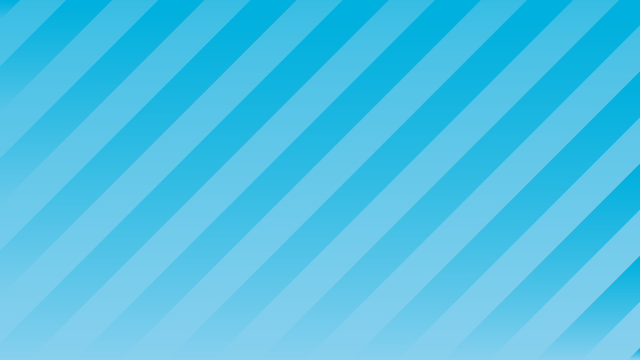
Give the GLSL for this pattern, as a Shadertoy shader.

```glsl
void mainImage(out vec4 fragColor, in vec2 fragCoord) {
    // Canvas heights, with depth measured down from the top edge
    vec2 pos = fragCoord / iResolution.y;
    float width = iResolution.x / iResolution.y;
    float depth = 1.0 - pos.y;

    // Diagonal bands, one dark and one pale per period
    float period = 0.256;
    float phase = (pos.x + depth - 0.184) / period;
    float bandIndex = floor(phase + 0.25);
    float fromCentre = abs(fract(phase + 0.25) - 0.5);
    float blur = 0.8 / (iResolution.y * period);
    float darkMask = 1.0 - smoothstep(0.25 - blur, 0.25 + blur, fromCentre);

    // Pale bands share one vertical gradient
    vec3 pale = mix(vec3(0.205, 0.738, 0.89), vec3(0.53, 0.815, 0.932), pow(depth, 0.7));

    // Each dark band fades to pale over its own visible height
    float bandStart = 0.184 + period * bandIndex;
    float bandTop = max(bandStart - width, 0.0);
    float bandBottom = min(bandStart + 0.5 * period, 1.0);
    float along = (depth - bandTop) / max(bandBottom - bandTop, 0.001);
    float fade = clamp((along - 0.04) / 0.96, 0.0, 1.0);
    vec3 dark = mix(vec3(0.0, 0.69, 0.87), pale, fade);

    fragColor = vec4(mix(pale, dark, darkMask), 1.0);
}
```
